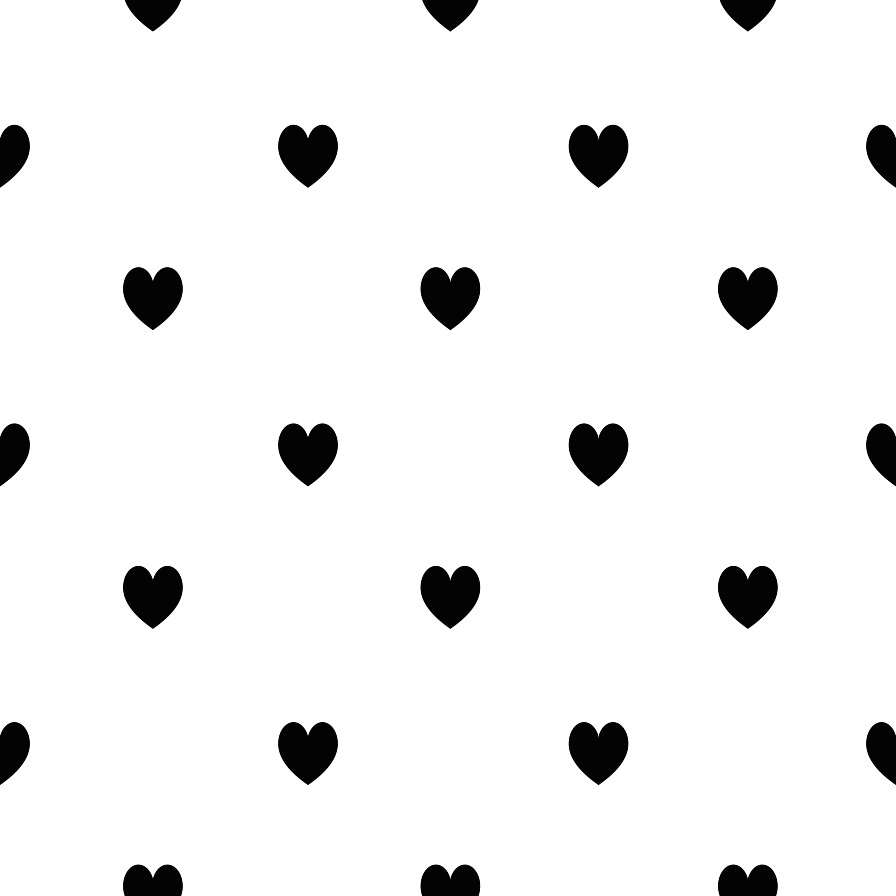
Reproduce this pattern procedurally as a WebGL 1 fragment shader.

```glsl
precision highp float;

uniform vec2 u_resolution;

// Approximate signed distance to a heart; the origin lies on its widest line.
float heartDistance(vec2 p) {
  p.x = abs(p.x);

  // Upper half: an elliptical lobe on each side
  vec2 radii = vec2(0.0516, 0.0723);
  vec2 q = (p - vec2(0.0484, 0.0)) / radii;
  float lobe = (dot(q, q) - 1.0) / max(2.0 * length(q / radii), 0.001);

  // Lower half: parabolic flanks meeting at the tip
  float t = p.y / 0.1387;
  float slope = 0.2 * t / 0.1387;
  float flank = (p.x - 0.1 * (1.0 - t * t)) / length(vec2(1.0, slope));

  return p.y > 0.0 ? lobe : flank;
}

// Offset from a centre, wrapped over 3 units across and 1 unit up
vec2 wrappedOffset(vec2 p, vec2 center) {
  vec2 period = vec2(3.0, 1.0);
  vec2 d = mod(p - center + period * 0.5, period) - period * 0.5;
  // Keep the taller lower part clear of the wrap
  return d;
}

void main() {
  vec2 p = 3.0 * gl_FragCoord.xy / u_resolution;
  float pixel = 3.0 / min(u_resolution.x, u_resolution.y);

  // Two staggered rows of three hearts, with slightly uneven spacing
  float d = 1.0;
  for (int i = 0; i < 3; i++) {
    float column = float(i);
    vec2 evenRow = vec2(0.512 + 0.996 * column, 0.033);
    vec2 oddRow = vec2(0.9727 * column + 0.0586 * min(column, 1.0), 0.51);
    d = min(d, heartDistance(wrappedOffset(p, evenRow)));
    d = min(d, heartDistance(wrappedOffset(p, oddRow)));
  }

  float paper = smoothstep(-0.5 * pixel, 0.5 * pixel, d);
  gl_FragColor = vec4(mix(vec3(0.01), vec3(1.0), paper), 1.0);
}
```
